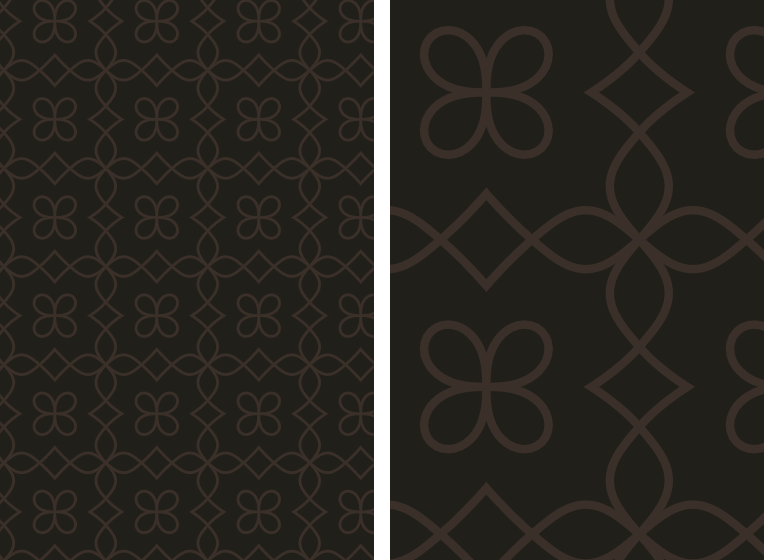
Left: the whole. Right: its middle third, enlarged.
Reproduce this pattern procedurally as a Shadertoy shader.

```glsl
const float ROWS = 5.706;                 // repeats down the canvas
const vec2 CELL = vec2(1.039, 1.0);       // one repeat, in row heights
const vec2 NODE_OFFSET = vec2(0.039, -0.010);
const float HALF_LINE = 0.0142;
const vec3 GROUND = vec3(0.13, 0.12, 0.10);
const vec3 LINE = vec3(0.23, 0.19, 0.16);
const float PI = 3.14159265;

float segmentDistance(vec2 p, vec2 a, vec2 b) {
    vec2 ab = b - a;
    float t = clamp(dot(p - a, ab) / dot(ab, ab), 0.0, 1.0);
    return length(p - a - t * ab);
}

// Mirrored strand pair: a leaf from the node, then half a concave diamond.
// p.x runs along the band, p.y across it; both are folded to be positive.
float strandDistance(vec2 p, float halfSpan, float leafLength, float leafHeight, float tipHeight) {
    float startSlope = leafHeight * PI / leafLength;
    float tipSpan = halfSpan - leafLength;
    float flare = (tipHeight - startSlope * tipSpan) / (tipSpan * tipSpan);
    float u = p.x - leafLength;
    float phase = PI * p.x / leafLength;
    float height = u < 0.0 ? leafHeight * sin(phase) : u * (startSlope + flare * u);
    float slope = u < 0.0 ? startSlope * cos(phase) : startSlope + 2.0 * flare * u;
    return abs(p.y - height) / sqrt(1.0 + slope * slope);
}

vec2 petalPoint(float t, float reach, float roundness) {
    float angle = 0.25 * PI * t * t;
    float radius = reach * pow(max(sin(2.0 * angle), 0.0), roundness);
    return radius * vec2(cos(angle), sin(angle));
}

// Four looped petals, folded into one eighth of a turn
float cloverDistance(vec2 p, float reach, float roundness) {
    p = abs(p);
    p = vec2(max(p.x, p.y), min(p.x, p.y));
    const int STEPS = 18;
    float d = 1e3;
    vec2 previous = vec2(0.0);
    for (int i = 1; i <= STEPS; i++) {
        vec2 next = petalPoint(float(i) / float(STEPS), reach, roundness);
        d = min(d, segmentDistance(p, previous, next));
        previous = next;
    }
    return d;
}

void mainImage(out vec4 fragColor, in vec2 fragCoord) {
    float pixel = ROWS / iResolution.y;
    vec2 p = fragCoord * pixel - NODE_OFFSET;

    // Position from the nearest lattice node, and from the cell centre
    vec2 fromNode = abs((fract(p / CELL + 0.5) - 0.5) * CELL);
    vec2 fromCentre = (fract(p / CELL) - 0.5) * CELL;

    float across = strandDistance(fromNode, 0.5 * CELL.x, 0.364, 0.100, 0.156);
    float upright = strandDistance(fromNode.yx, 0.5 * CELL.y, 0.364, 0.100, 0.163);
    float clover = cloverDistance(fromCentre, 0.266, 0.6);
    float d = min(min(across, upright), clover);

    float ink = 1.0 - smoothstep(-0.7 * pixel, 0.7 * pixel, d - HALF_LINE);
    fragColor = vec4(mix(GROUND, LINE, ink), 1.0);
}
```
